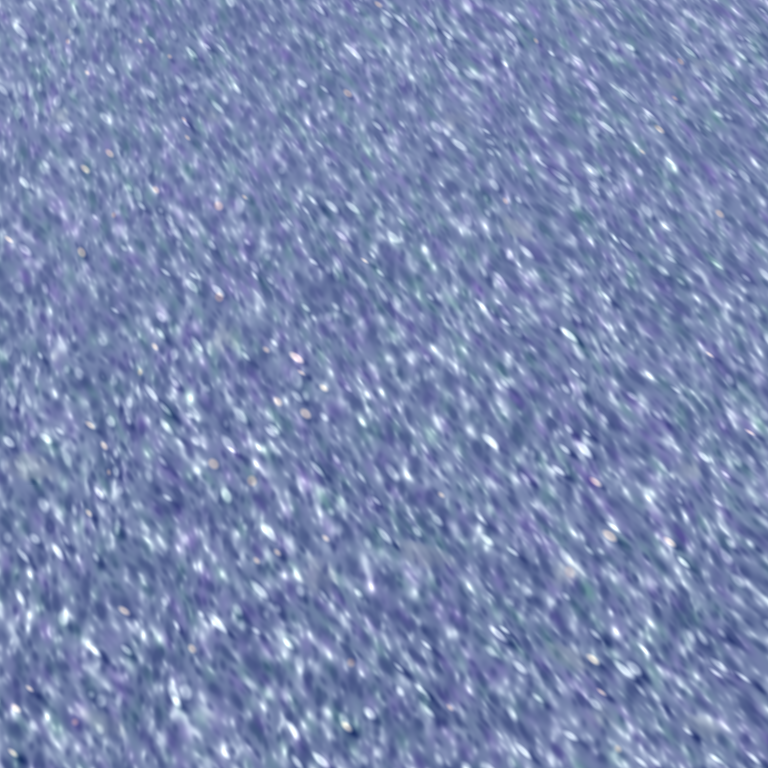
Reproduce this texture procedurally as a Shadertoy shader.

```glsl
// Blue-grey gritty ground receding upward: slanted streaks of light and dark
// grain with scattered pale chips, summed from cellular splats on a warped
// plane, then tinted with faint colour speckle and a few dusty patches.

#define BASE_COLOR   vec3(0.460, 0.520, 0.678)
#define TONE_COLOR   vec3(1.05, 1.05, 0.84)
#define DUST_COLOR   vec3(0.57, 0.62, 0.69)
#define WARM_TINT    vec3(0.08, 0.00, -0.07)
#define RECESSION    0.35
#define VANISH_X     -0.20
#define LEAN         0.14
#define STREAK_CELLS vec2(66.0, 36.0)
#define FINE_CELLS   vec2(112.0, 66.0)
#define CHIP_CELLS   vec2(43.0, 33.0)
#define CHIP_CHANCE  0.24

// Three random values per cell
vec3 hash3(vec2 cell, float seed) {
    vec3 h = fract(vec3(cell.xyx + seed * 17.3) * vec3(0.1031, 0.1030, 0.0973));
    h += dot(h, h.yxz + 33.33);
    return fract((h.xxy + h.yzz) * h.zyx);
}

// Soft splats of random sign and slant, one per cell
float grains(vec2 p, float seed) {
    vec2 cell = floor(p);
    float sum = 0.0;
    for (int y = -1; y <= 1; y++)
    for (int x = -1; x <= 1; x++) {
        vec2 id = cell + vec2(x, y);
        vec3 rnd = hash3(id, seed);
        vec2 d = p - id - rnd.xy;
        d.x += (fract(rnd.z * 37.0) - 0.5) * 0.9 * d.y;
        sum += (2.0 * rnd.z - 1.0) * exp(-5.5 * dot(d, d));
    }
    return sum;
}

// Sparse chips: x = brightness with a dark lower edge, y = warm share
vec2 chips(vec2 p, float seed) {
    vec2 cell = floor(p);
    vec2 sum = vec2(0.0);
    for (int y = -1; y <= 1; y++)
    for (int x = -1; x <= 1; x++) {
        vec2 id = cell + vec2(x, y);
        vec3 rnd = hash3(id, seed);
        vec3 look = hash3(id, seed + 5.0);
        float present = step(rnd.z, CHIP_CHANCE);
        vec2 d = p - id - rnd.xy;
        d.x += (look.x - 0.4) * d.y;
        d.y *= mix(0.65, 1.2, look.z);
        float radius = mix(0.12, 0.32, look.y * look.y);
        float body = 1.0 - smoothstep(radius - 0.12, radius + 0.16, length(d));
        vec2 below = d + vec2(-0.22, 0.34);
        float shade = exp(-14.0 * dot(below, below));
        float strength = present * mix(0.12, 0.32, look.x);
        sum.x += strength * (body - 0.45 * shade * (1.0 - body));
        sum.y += present * body * step(0.88, look.z);
    }
    return sum;
}

void mainImage(out vec4 fragColor, in vec2 fragCoord) {
    vec2 uv = fragCoord / iResolution.xy;

    // Ground plane: grains shrink upward and fan away from the vanishing side
    float depth = 1.0 - RECESSION * uv.y;
    vec2 ground = vec2((uv.x - VANISH_X) / depth, -log(depth) / RECESSION);
    ground.x += LEAN * ground.y;
    ground.x += 0.004 * sin(ground.y * 23.0 + 5.0 * sin(ground.x * 7.0));

    // Streaks, with highlights stretched further than shadows
    float streak = 0.21 * grains(ground * STREAK_CELLS, 1.0)
                 + 0.15 * grains(ground * FINE_CELLS, 2.0);
    float tone = streak + 1.8 * streak * streak;

    // Pale chips
    vec2 chip = chips(ground * CHIP_CELLS, 3.0);
    tone += chip.x;

    // Haze: calmer and lighter in the distance
    tone *= mix(1.15, 0.72, smoothstep(0.1, 1.0, uv.y));
    vec3 color = BASE_COLOR + 0.04 * (uv.y - 0.45) + tone * TONE_COLOR;

    // Green to violet and warm colour speckle
    float speckle = grains(ground * STREAK_CELLS * 0.8, 7.0);
    color += speckle * vec3(0.03, -0.025, 0.035) + chip.y * WARM_TINT;

    // Dusty patches and slow unevenness
    float patches = grains(ground * vec2(9.0, 11.0), 9.0);
    float dust = 0.5 * smoothstep(0.62, 1.0, patches + 0.6 * streak);
    color = mix(color, DUST_COLOR, dust) + 0.012 * patches;

    fragColor = vec4(clamp(color, 0.0, 1.0), 1.0);
}
```
